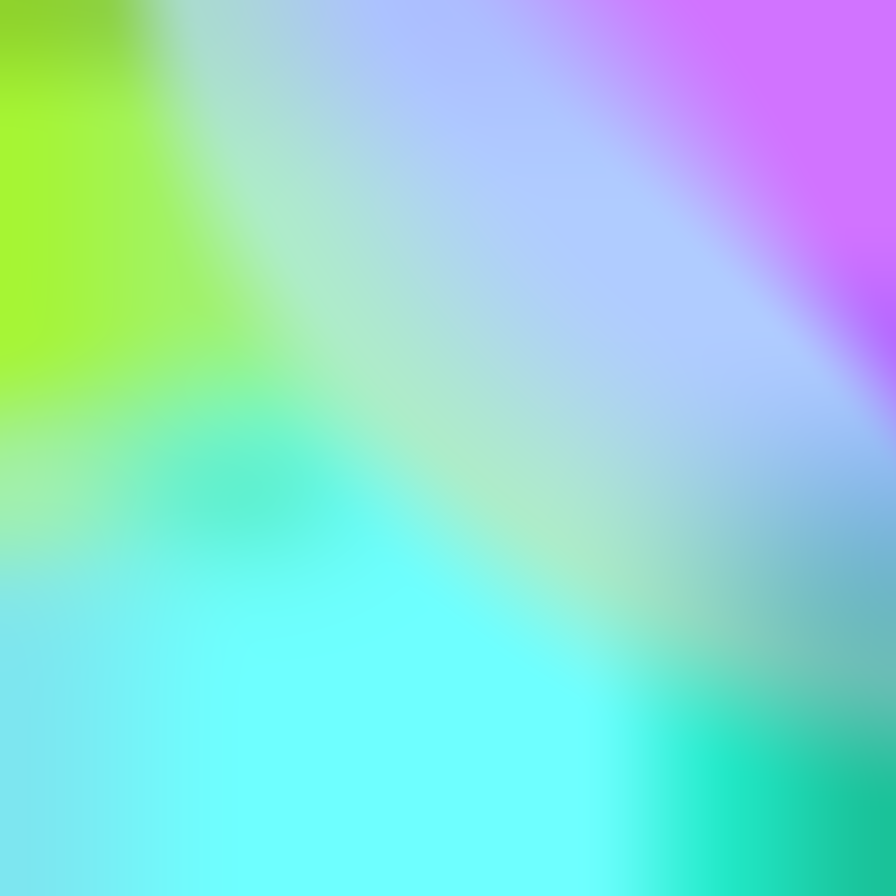
Give the GLSL for this background, as a Shadertoy shader.

```glsl
// A soft colour wash: a pale arc sweeps from the top left to the lower right,
// between a violet corner, a lime left side and a cyan pool that turns teal.
// Each region is a gradient, joined by wide smoothstep edges and round glows.

// Round falloff: 1 at the centre, fading with the given radii.
float glow(vec2 uv, vec2 centre, vec2 radii) {
    vec2 d = (uv - centre) / radii;
    return exp(-dot(d, d));
}

// Cyan pool, dusty blue at the left and teal at the right.
vec3 poolColour(vec2 uv) {
    vec3 cyan = mix(vec3(0.49, 0.90, 0.94), vec3(0.43, 1.0, 1.0), smoothstep(0.0, 0.29, uv.x));
    vec3 teal = mix(vec3(0.13, 0.92, 0.79), vec3(0.10, 0.76, 0.60), smoothstep(0.77, 1.0, uv.x));
    return mix(cyan, teal, smoothstep(0.64, 0.83, uv.x));
}

// Lime side, paler inward and shaded at the top.
vec3 limeColour(vec2 uv) {
    vec3 lime = mix(vec3(0.65, 0.96, 0.20), vec3(0.63, 0.95, 0.42), smoothstep(0.0, 0.25, uv.x));
    return lime * mix(1.0, 0.86, smoothstep(0.85, 1.0, uv.y));
}

// Arc from blue inside to pale green outside, shaded at the lower right.
vec3 arcColour(vec2 uv, float radius) {
    vec3 arc = mix(vec3(0.69, 0.80, 1.0), vec3(0.68, 0.93, 0.78), smoothstep(0.68, 1.0, radius));
    float shade = smoothstep(0.6, 1.0, uv.x) * smoothstep(0.65, 0.3, uv.y);
    arc *= mix(vec3(1.0), vec3(0.62, 0.80, 0.91), shade);
    return arc * mix(vec3(1.0), vec3(0.98, 0.93, 1.03), smoothstep(0.75, 1.0, uv.y));
}

void mainImage(out vec4 fragColor, in vec2 fragCoord) {
    vec2 uv = fragCoord / iResolution.xy;

    // Lime fades down into the pool along a slightly tilted line.
    float fall = 1.0 - uv.y + 0.25 * uv.x;
    vec3 colour = mix(limeColour(uv), poolColour(uv), smoothstep(0.38, 0.68, fall));

    // Pale and emerald glows where lime meets cyan.
    colour = mix(colour, vec3(0.68, 0.95, 0.68), 0.65 * glow(uv, vec2(0.03, 0.45), vec2(0.16, 0.10)));
    colour = mix(colour, vec3(0.33, 0.92, 0.76), 0.65 * glow(uv, vec2(0.27, 0.45), vec2(0.13, 0.09)));

    // Pale arc, its outer edge softer toward the bottom.
    float radius = distance(uv, vec2(1.15, 1.2));
    float inside = 1.0 - smoothstep(0.95, mix(1.13, 1.06, uv.y), radius);
    colour = mix(colour, arcColour(uv, radius), inside);

    // Violet corner, its diagonal edge tightening toward the right side.
    float diagonal = dot(uv, vec2(0.78, 0.62)) - 0.62;
    float softness = mix(0.055, 0.12, smoothstep(0.55, 1.0, uv.y));
    vec3 violet = mix(vec3(0.71, 0.40, 1.0), vec3(0.82, 0.45, 1.0), smoothstep(0.6, 0.76, uv.y));
    colour = mix(colour, violet, smoothstep(0.5 - softness, 0.5 + softness, diagonal));

    fragColor = vec4(clamp(colour, 0.0, 1.0), 1.0);
}
```
